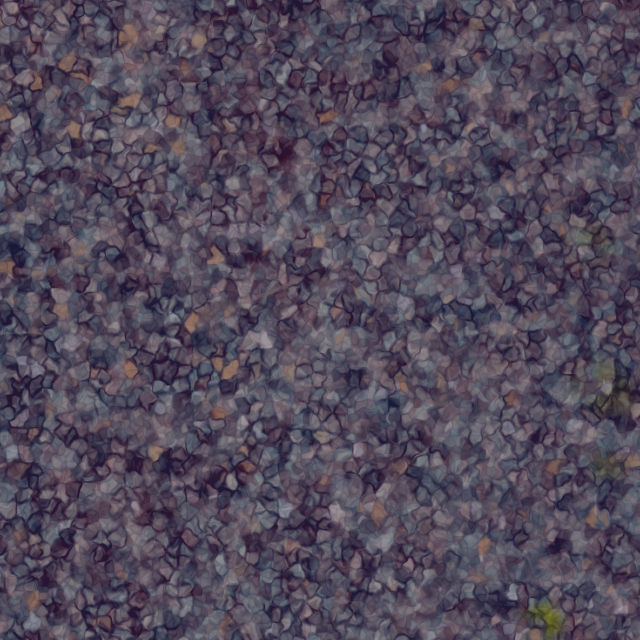
This texture is drawn by a Shadertoy shader. Its source:

```glsl
// Soft-focus bed of dark purple-grey gravel with rusty and pale chips, thin twigs and moss.
// Two scales of stretched, softly blended Voronoi grains give a tone that is sent
// through a colour ramp; hue noise, accents and litter are laid on top.

const float COARSE_GRAINS = 46.0;   // grains across the canvas
const float FINE_GRAINS = 82.0;
const float STRETCH = 1.38;         // elongation of a grain
const float SOFTNESS = 7.5;         // lower values blur the grain borders
const float GAP_DEPTH = 0.58;
const float MEAN_TONE = 0.65;

const vec3 SHADOW = vec3(0.165, 0.115, 0.225);
const vec3 STONE = vec3(0.310, 0.280, 0.350);
const vec3 LIGHT = vec3(0.475, 0.450, 0.480);
const vec3 RUST = vec3(0.64, 0.45, 0.34);
const vec3 PALE = vec3(0.64, 0.63, 0.68);
const vec3 TWIG = vec3(0.47, 0.38, 0.39);
const vec3 MOSS = vec3(0.36, 0.38, 0.10);
const vec3 WARM_SHIFT = vec3(0.050, -0.018, -0.024);

const int TWIG_COUNT = 7;
const int MOSS_COUNT = 4;
// centre x, centre y, radius, strength
const vec4 MOSS_PATCHES[MOSS_COUNT] = vec4[](
    vec4(0.845, 0.025, 0.050, 0.95), vec4(0.950, 0.270, 0.045, 0.35),
    vec4(0.950, 0.400, 0.070, 0.35), vec4(0.920, 0.620, 0.060, 0.20));

vec4 hash4(vec2 p) {
    vec4 q = fract(p.xyxy * vec4(0.1031, 0.1030, 0.0973, 0.1099));
    q += dot(q, q.wzxy + 33.33);
    return fract((q.xxyz + q.yzzw) * q.zywx);
}

// Smooth value noise, two independent channels in 0..1
vec2 noise2(vec2 p) {
    vec2 cell = floor(p), f = fract(p);
    f = f * f * (3.0 - 2.0 * f);
    vec2 low = mix(hash4(cell).xy, hash4(cell + vec2(1, 0)).xy, f.x);
    vec2 high = mix(hash4(cell + vec2(0, 1)).xy, hash4(cell + vec2(1, 1)).xy, f.x);
    return mix(low, high, f.y);
}

// Blended grain values (tone, hue, rust, pale); gap is 1 on the borders
vec4 grains(vec2 p, float seed, out float gap) {
    vec2 home = floor(p);
    float nearest = 9.0, second = 9.0, total = 0.0;
    vec4 sum = vec4(0.0);
    for (int y = -2; y <= 2; y++)
    for (int x = -2; x <= 2; x++) {
        vec2 cell = home + vec2(x, y);
        vec4 place = hash4(cell + seed);
        vec4 look = hash4(cell + seed + 71.7);
        vec2 d = cell + place.xy - p;
        float lean = (place.z - 0.42) * 2.2;
        float c = cos(lean), s = sin(lean);
        d = vec2(c * d.x - s * d.y, s * d.x + c * d.y);
        float stretch = mix(1.0, STRETCH, place.w);
        float dist = length(d * vec2(stretch, 1.0 / stretch));
        second = min(second, max(nearest, dist));
        nearest = min(nearest, dist);
        float weight = exp(-SOFTNESS * dist * dist);
        float rust = smoothstep(0.955, 0.995, look.z);
        float pale = smoothstep(0.965, 1.0, look.w);
        sum += weight * vec4(look.x, look.y, rust, pale);
        total += weight;
    }
    gap = 1.0 - smoothstep(0.0, 0.42, second - nearest);
    return sum / max(total, 1e-5);
}

float segmentDistance(vec2 p, vec2 a, vec2 b) {
    vec2 ab = b - a;
    return length(p - a - ab * clamp(dot(p - a, ab) / dot(ab, ab), 0.0, 1.0));
}

// Thin, broken strands scattered over the gravel
float twigs(vec2 p) {
    float cover = 0.0;
    for (int i = 0; i < TWIG_COUNT; i++) {
        vec4 h = hash4(vec2(float(i) * 3.7 + 2.0, 19.0));
        float angle = (h.z - 0.4) * 2.6;
        vec2 reach = vec2(cos(angle), sin(angle)) * mix(0.03, 0.09, h.w);
        vec2 middle = vec2(mix(0.35, 0.95, h.x), mix(0.35, 0.85, h.y));
        float d = segmentDistance(p, middle - reach, middle + reach);
        cover = max(cover, 1.0 - smoothstep(0.001, 0.005, d));
    }
    return cover;
}

void mainImage(out vec4 fragColor, in vec2 fragCoord) {
    vec2 p = fragCoord / iResolution.y;

    // Irregular outlines
    vec2 warped = p + (noise2(p * 95.0) - 0.5) * 0.009;
    float coarseGap, fineGap;
    vec4 coarse = grains(warped * COARSE_GRAINS, 11.0, coarseGap);
    vec4 fine = grains(warped * FINE_GRAINS, 205.0, fineGap);
    vec2 patches = noise2(p * 5.0 + 8.0);
    vec2 clumps = noise2(p * 38.0 + 31.0);
    vec2 speckle = noise2(p * 150.0 + 57.0);

    // Tone: grain shades, shadowed gaps and fine mottling
    float gap = coarseGap * smoothstep(0.1, 0.8, clumps.x) + 0.28 * fineGap;
    float tone = 0.62 * (coarse.x - 0.5) + 0.46 * (fine.x - 0.5) - GAP_DEPTH * (gap - 0.1);
    tone += 0.22 * (speckle.x - 0.5) + 0.14 * (patches.x - 0.5);
    tone = MEAN_TONE + tone * mix(1.08, 0.88, p.x);
    tone = clamp(tone, -0.1, 1.25);
    vec3 color = tone < 0.5 ? mix(SHADOW, STONE, tone * 2.0) : mix(STONE, LIGHT, tone * 2.0 - 1.0);

    // Hue drifts between slate teal and mauve brown
    float hue = 1.1 * (coarse.y - 0.5) + 0.7 * (fine.y - 0.5) + 0.6 * (speckle.y - 0.5);
    color += WARM_SHIFT * (hue + 0.4 * (patches.y - 0.5));

    // Accent chips
    float lit = 1.0 - 0.7 * clamp(gap, 0.0, 1.0);
    color = mix(color, RUST, lit * clamp(0.65 * coarse.z + 0.4 * fine.z, 0.0, 0.8));
    color = mix(color, PALE, lit * clamp(0.50 * coarse.w + 0.5 * fine.w, 0.0, 0.8));

    // Litter and moss
    vec2 bent = p + (noise2(p * 24.0 + 4.0) - 0.5) * 0.022;
    color = mix(color, TWIG, 0.5 * twigs(bent) * smoothstep(0.15, 0.6, clumps.y));
    for (int i = 0; i < MOSS_COUNT; i++) {
        vec4 patch_ = MOSS_PATCHES[i];
        float spread = 1.0 - smoothstep(0.2, 1.0, length(bent - patch_.xy) / patch_.z);
        float tuft = patch_.w * spread * smoothstep(0.1, 0.8, clumps.y + 0.3 * speckle.x);
        color = mix(color, MOSS * (0.55 + 0.7 * tone), tuft);
    }
    fragColor = vec4(clamp(color, 0.0, 1.0), 1.0);
}
```
